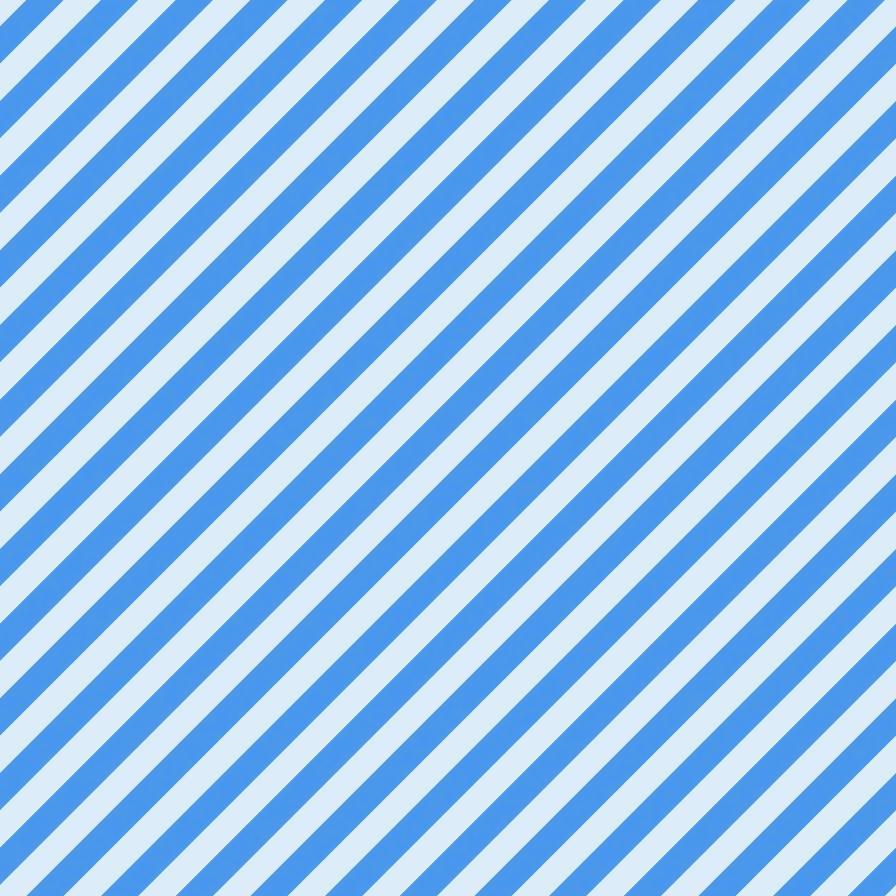
Write a Shadertoy shader that draws this pattern.

```glsl
// Even diagonal stripes, sky blue on pale ice, rising to the right at 45 degrees.
// A folded diagonal coordinate gives the signed distance to each stripe edge;
// a soft edge tint and faint wrapping grain vary the two flat tones.
#define REPEATS 12.0
#define STRIPE_CENTER 0.602
#define STRIPE_WIDTH 0.5
#define TINT_REACH 0.03
#define GRAIN_CELLS 160.0
#define GRAIN_AMOUNT 0.35
#define BLUE vec3(0.28, 0.592, 0.937)
#define BLUE_DULL vec3(0.34, 0.615, 0.865)
#define PALE vec3(0.868, 0.924, 0.978)
#define PALE_DULL vec3(0.838, 0.938, 0.958)

float hash(vec2 cell) {
    vec3 p = fract(vec3(cell.xyx) * 0.1031);
    p += dot(p, p.yzx + 33.33);
    return fract((p.x + p.y) * p.z);
}

// Value noise whose lattice wraps after a whole number of cells
float wrapNoise(vec2 uv, float cells) {
    vec2 p = uv * cells;
    vec2 i = floor(p);
    vec2 f = p - i;
    f = f * f * (3.0 - 2.0 * f);
    vec2 a = mod(i, cells);
    vec2 b = mod(i + 1.0, cells);
    return mix(mix(hash(a), hash(vec2(b.x, a.y)), f.x),
               mix(hash(vec2(a.x, b.y)), hash(b), f.x), f.y);
}

void mainImage(out vec4 fragColor, in vec2 fragCoord) {
    vec2 uv = fragCoord / iResolution.xy;

    // Signed distance to the stripe edge in periods, positive inside the blue
    float phase = (uv.x - uv.y) * REPEATS - STRIPE_CENTER;
    float edge = 0.5 * STRIPE_WIDTH - abs(fract(phase + 0.5) - 0.5);
    float pixel = REPEATS / min(iResolution.x, iResolution.y);
    float stripe = smoothstep(-0.8 * pixel, 0.8 * pixel, edge);

    // Muted tone beside the edges, with light grain across the faces
    float grain = wrapNoise(uv, GRAIN_CELLS);
    float tint = exp(-abs(edge) / TINT_REACH);
    float dull = clamp(0.8 * tint + GRAIN_AMOUNT * grain * grain, 0.0, 1.0);

    vec3 blue = mix(BLUE, BLUE_DULL, dull);
    vec3 pale = mix(PALE, PALE_DULL, dull);
    fragColor = vec4(mix(pale, blue, stripe), 1.0);
}
```
